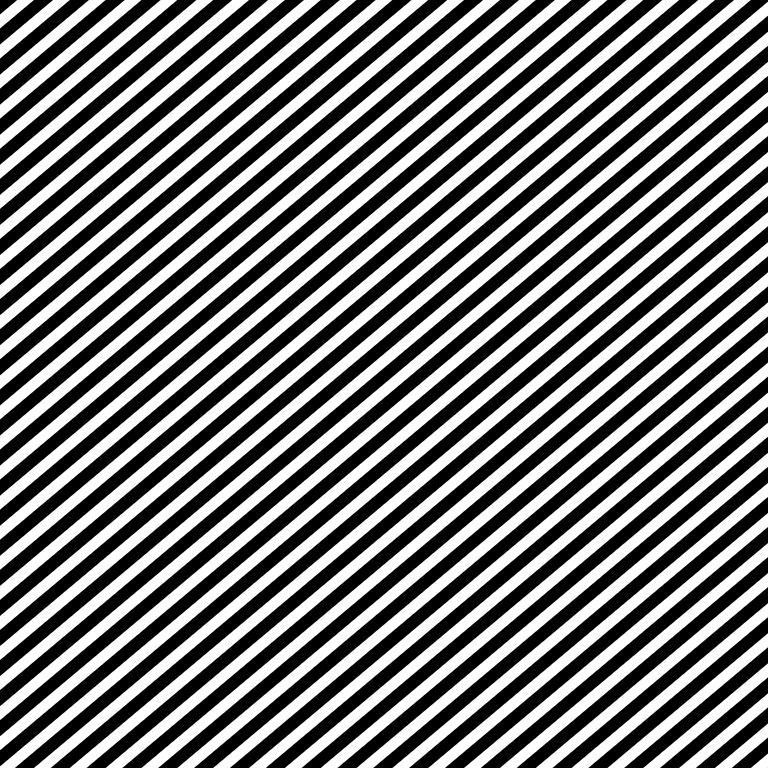
Give the GLSL for this pattern, as a Shadertoy shader.

```glsl
const float PERIOD = 0.03;
const float WHITE_WIDTH = 0.014;

// Signed distance to the nearest white stripe, positive inside
float stripeDistance(float across) {
    float offset = across - 0.5 * WHITE_WIDTH;
    float fromCenter = abs(fract(offset / PERIOD + 0.5) - 0.5) * PERIOD;
    return 0.5 * WHITE_WIDTH - fromCenter;
}

void mainImage(out vec4 fragColor, in vec2 fragCoord) {
    vec2 p = (fragCoord - 0.5 * iResolution.xy) / iResolution.y;

    // Stripes rise to the right at 40 degrees
    float angle = radians(40.0);
    float across = dot(p, vec2(sin(angle), -cos(angle)));

    // One-pixel edge coverage
    float white = clamp(stripeDistance(across) * iResolution.y + 0.5, 0.0, 1.0);
    fragColor = vec4(vec3(white), 1.0);
}
```
